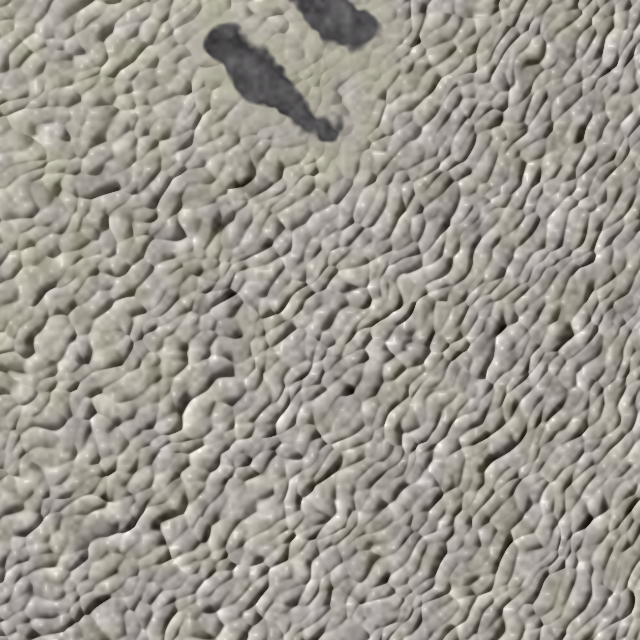
This texture is drawn by a WebGL 2 fragment shader. Its source:

```glsl
#version 300 es
precision highp float;

uniform vec2 u_resolution;
out vec4 fragColor;

const vec2 BUMP_FREQUENCY = vec2(30.0, 37.0);  // along and across the ridges
const float RIDGE_SLOPE = 0.42;
const float RIDGE_BEND = 0.33;
const float BUMP_SHARPNESS = 11.0;
const vec2 LIGHT = vec2(-0.42, 0.91);          // in ridge space
const float GRAIN_FREQUENCY = 125.0;
const float SAND_TONE = 0.615;
const float PUDDLE_TONE = 0.335;
const float PUDDLE_EDGE = 0.006;
const float SMOOTH_MARGIN = 0.075;
const vec3 WARM_TINT = vec3(0.023, 0.003, -0.027);
const vec3 PUDDLE_TINT = vec3(0.003, -0.003, 0.003);

vec2 hash2(vec2 p) {
    vec3 q = fract(p.xyx * vec3(0.1031, 0.1030, 0.0973));
    q += dot(q, q.yzx + 33.33);
    return fract((q.xx + q.yz) * q.zy);
}

float noise(vec2 p) {
    vec2 cell = floor(p);
    vec2 f = fract(p);
    f = f * f * (3.0 - 2.0 * f);
    float low = mix(hash2(cell).x, hash2(cell + vec2(1, 0)).x, f.x);
    float high = mix(hash2(cell + vec2(0, 1)).x, hash2(cell + vec2(1, 1)).x, f.x);
    return mix(low, high, f.y);
}

// Ridges lie flat on the left and climb more steeply to the right.
vec2 ridgeSpace(vec2 p) {
    vec2 q = vec2(p.x + 0.5 * p.y, p.y - p.x * (RIDGE_SLOPE + RIDGE_BEND * p.x));
    vec2 wobble = vec2(noise(p * 21.0), noise(p * 21.0 + 57.0)) - 0.5;
    return q * BUMP_FREQUENCY + wobble * 1.1 + 80.0;
}

// Slope towards the light (x) and tone (y) of softly joined domes.
vec2 bumps(vec2 p) {
    vec2 cell = floor(p);
    vec2 sum = vec2(0.0);
    float total = 0.0;
    for (int y = -1; y <= 1; y++) {
        for (int x = -1; x <= 1; x++) {
            vec2 id = cell + vec2(x, y);
            vec2 offset = p - id - mix(vec2(0.1), vec2(0.9), hash2(id));
            float weight = exp(-BUMP_SHARPNESS * dot(offset, offset));
            vec2 variation = hash2(id + 19.0);
            sum += weight * vec2(dot(offset, LIGHT) * (0.65 + 0.7 * variation.x),
                                 variation.y - 0.5);
            total += weight;
        }
    }
    return sum / max(total, 1e-6);
}

float capsule(vec2 p, vec2 a, vec2 b, float radius) {
    vec2 axis = b - a;
    float t = clamp(dot(p - a, axis) / dot(axis, axis), 0.0, 1.0);
    return length(p - a - axis * t) - radius;
}

float puddleDistance(vec2 p) {
    float ragged = (noise(p * 28.0) - 0.5) * 0.026 + (noise(p * 75.0) - 0.5) * 0.014;
    float upper = capsule(p, vec2(0.475, 1.03), vec2(0.55, 0.955), 0.035);
    float lower = capsule(p, vec2(0.36, 0.925), vec2(0.425, 0.865), 0.031);
    float tail = capsule(p, vec2(0.43, 0.85), vec2(0.525, 0.79), 0.014);
    return min(upper, min(lower, tail)) + ragged;
}

void main() {
    vec2 p = gl_FragCoord.xy / u_resolution;
    float puddle = puddleDistance(p);
    float dampSpot = 1.0 - smoothstep(0.003, 0.026,
        length(p - vec2(0.395, 0.71)) + (noise(p * 60.0) - 0.5) * 0.02);

    // Bumps fade out beside the puddles and soften at the upper left.
    float smoothSand = 1.0 - smoothstep(0.2, 1.0,
        puddle / SMOOTH_MARGIN + (noise(p * 17.0) - 0.5) * 0.7);
    float upperLeft = smoothstep(0.9, 1.7, p.y + 1.0 - p.x);
    float relief = (1.0 - 0.8 * smoothSand) * (1.0 - 0.2 * upperLeft);

    // Broad lit faces with narrow shadows behind them.
    vec2 bump = bumps(ridgeSpace(p));
    float shadow = smoothstep(0.08, 0.5, -bump.x);
    float fine = noise(p * GRAIN_FREQUENCY) - 0.5;
    float coarse = noise(p * GRAIN_FREQUENCY * 0.53 + 31.0) - 0.5;
    float fleck = smoothstep(0.3, 0.48, fine) * smoothstep(-0.1, 0.2, bump.x);
    float shading = 0.29 * bump.x - 0.23 * shadow + 0.07 * bump.y
        + 0.13 * fine + 0.13 * coarse + 0.1 * fleck;

    float patches = noise(p * 6.0 + 11.0) - 0.5;
    float tone = SAND_TONE + shading * relief + 0.04 * patches
        + 0.025 * upperLeft + 0.02 * smoothSand + 0.05 * fine * smoothSand;
    tone -= 0.2 * dampSpot;

    // Slight drift between yellowish and mauve sand.
    float hue = noise(p * 24.0 + 7.0) - 0.5 + 0.35 * upperLeft + 0.3 * smoothSand;
    vec3 sand = tone + WARM_TINT + hue * vec3(0.0, 0.012, -0.035);

    float puddleTone = PUDDLE_TONE + 0.11 * coarse + 0.08 * fine
        + 0.1 * (noise(p * 32.0) - 0.5) - 0.06 * smoothstep(-0.02, 0.0, puddle);
    float wet = 1.0 - smoothstep(-PUDDLE_EDGE, PUDDLE_EDGE, puddle);
    vec3 color = mix(sand, puddleTone + PUDDLE_TINT, wet);
    fragColor = vec4(clamp(color, 0.0, 1.0), 1.0);
}
```
